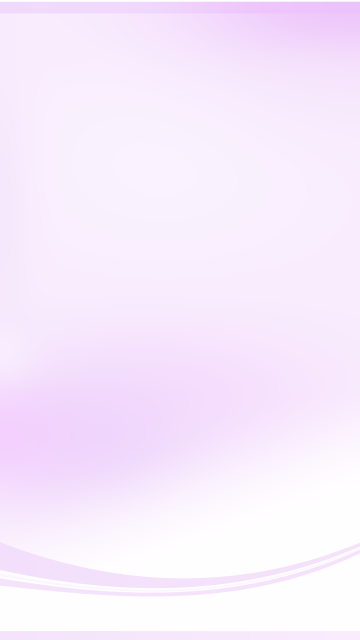
A Shadertoy shader for this background:

```glsl
#define BASE vec3(0.975, 0.927, 0.992)
#define PALE vec3(0.980, 0.952, 1.000)
#define ORCHID vec3(0.925, 0.755, 0.982)
#define LILAC vec3(0.930, 0.825, 0.985)
#define PINK vec3(0.955, 0.805, 0.995)
#define RIBBON vec3(0.957, 0.890, 0.983)
#define WHITE vec3(1.000, 0.997, 1.000)
#define TOP_BAR vec2(0.0026, 0.0210)
#define BOTTOM_BAR 0.9860

// Soft elliptical spot, 1 at its centre
float glow(vec2 p, vec2 centre, vec2 radius) {
    vec2 d = (p - centre) / radius;
    return exp(-dot(d, d));
}

// Depth of a sagging curve: lowest point, then square and cubic lift
float sag(float x, vec2 lowest, float square, float cubic) {
    float d = x - lowest.x;
    return lowest.y - d * d * (square + cubic * d);
}

// Antialiased step: 1 where y lies below the edge
float below(float y, float edge) {
    float w = 0.75 / iResolution.y;
    return smoothstep(edge - w, edge + w, y);
}

float band(float y, float top, float bottom) {
    return below(y, top) * (1.0 - below(y, bottom));
}

// Blurred colour wash; p.y grows downwards
vec3 wash(vec2 p) {
    vec3 c = mix(BASE, PALE, 0.9 * glow(p, vec2(0.45, 0.25), vec2(0.45, 0.17)));
    c = mix(c, RIBBON, 0.6 * glow(p, vec2(0.0, 0.32), vec2(0.09, 0.22)));
    c = mix(c, ORCHID, 0.95 * glow(p, vec2(0.98, 0.015), vec2(0.45, 0.085)));
    c = mix(c, RIBBON, 0.4 * glow(p, vec2(0.95, 0.13), vec2(0.4, 0.1)));

    // Lower violet cloud
    c = mix(c, PINK, 0.4 * glow(p, vec2(0.55, 0.61), vec2(0.4, 0.10)));
    c = mix(c, LILAC, 0.85 * glow(p, vec2(0.25, 0.68), vec2(0.33, 0.12)));
    c = mix(c, PINK, 0.85 * glow(p, vec2(0.0, 0.68), vec2(0.20, 0.08)));
    c = mix(c, PALE, 0.6 * glow(p, vec2(0.0, 0.555), vec2(0.10, 0.045)));

    // Slanted fade to white
    return mix(c, WHITE, smoothstep(0.78, 0.98, p.y + 0.2 * p.x));
}

void mainImage(out vec4 fragColor, in vec2 fragCoord) {
    vec2 uv = fragCoord / iResolution.xy;
    vec2 p = vec2(uv.x, 1.0 - uv.y);
    vec3 color = wash(p);

    // Edges of the two ribbons
    float upperTop = sag(p.x, vec2(0.51, 0.9036), 0.225, 0.015);
    float upperEnd = sag(p.x, vec2(0.43, 0.9190), 0.1735, 0.0465);
    float lowerTop = sag(p.x, vec2(0.42, 0.9260), 0.158, 0.073);
    float lowerEnd = sag(p.x, vec2(0.42, 0.9320), 0.140, 0.1034);

    // White floor, ribbons and the faint line between them
    color = mix(color, WHITE, below(p.y, upperEnd));
    vec3 upperTint = mix(RIBBON - vec3(0.003, 0.015, 0.0), RIBBON, p.x);
    color = mix(color, upperTint, band(p.y, upperTop, upperEnd));
    color = mix(color, RIBBON, band(p.y, lowerTop, lowerEnd));
    float lineTop = mix(upperEnd, lowerTop, 0.4);
    float lineEnd = mix(upperEnd, lowerTop, 0.75);
    color = mix(color, RIBBON, 0.35 * band(p.y, lineTop, lineEnd));

    // Bars along the top and bottom
    vec3 topTint = mix(LILAC, ORCHID, smoothstep(0.35, 0.75, p.x));
    color = mix(color, topTint, 0.7 * band(p.y, TOP_BAR.x, TOP_BAR.y));
    color = mix(WHITE, color, below(p.y, TOP_BAR.x));
    vec3 bottomTint = mix(RIBBON, BASE, p.x);
    color = mix(color, bottomTint, below(p.y, BOTTOM_BAR));

    fragColor = vec4(color, 1.0);
}
```
